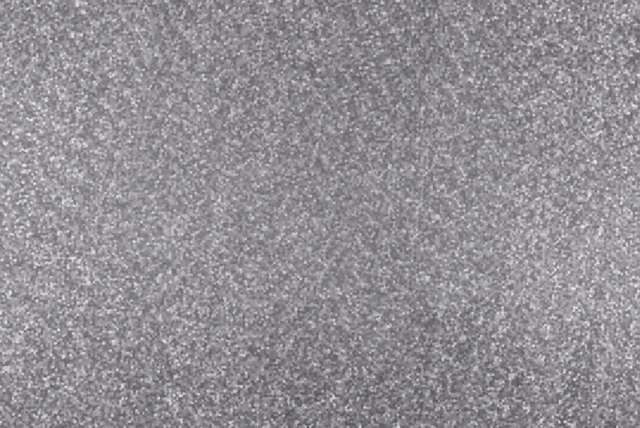
A Shadertoy shader for this texture:

```glsl
float hash(vec2 p) {
    return fract(sin(dot(p, vec2(12.9898, 78.233))) * 43758.5453);
}

float valueNoise(vec2 p) {
    vec2 i = floor(p), f = fract(p);
    f = f * f * (3.0 - 2.0 * f);
    return mix(mix(hash(i), hash(i + vec2(1, 0)), f.x),
               mix(hash(i + vec2(0, 1)), hash(i + vec2(1, 1)), f.x), f.y);
}

float glow(vec2 uv, vec2 centre, vec2 falloff) {
    vec2 d = (uv - centre) * falloff;
    return exp(-dot(d, d));
}

// Soft blend of jittered flakes: x is brightness, y is warmth
vec2 glitter(vec2 p) {
    vec2 cell = floor(p), sum = vec2(0.0);
    float total = 0.0;
    for (int y = -1; y <= 1; y++) {
        for (int x = -1; x <= 1; x++) {
            vec2 id = cell + vec2(x, y);
            vec2 jitter = vec2(hash(id + 17.3), hash(id + 41.7));
            vec2 d = id + 0.15 + 0.7 * jitter - p;
            float weight = exp(-4.0 * dot(d, d));
            float shine = hash(id);
            shine += 0.6 * pow(shine, 12.0);
            sum += weight * vec2(shine - 0.546, hash(id + 73.1) - 0.5);
            total += weight;
        }
    }
    return sum / total;
}

void mainImage(out vec4 fragColor, in vec2 fragCoord) {
    vec2 uv = fragCoord / iResolution.xy;
    vec2 p = fragCoord / iResolution.y;

    // Uneven light: bright sides, dim top centre and bottom
    float light = 0.565
        + 0.065 * glow(uv, vec2(0.0, 0.55), vec2(3.0, 2.0))
        + 0.085 * glow(uv, vec2(1.0, 0.35), vec2(4.0, 3.5))
        - 0.060 * glow(uv, vec2(0.65, 0.0), vec2(2.0, 4.0))
        - 0.025 * glow(uv, vec2(0.5, 0.9), vec2(4.0, 2.5));
    light += 0.03 * (valueNoise(p * 9.0) - 0.5) + 0.03 * (valueNoise(p * 28.0 + 5.0) - 0.5);

    // Flakes, crisper away from the centre
    vec2 flake = glitter(p * 180.0);
    float contrast = mix(0.25, 0.32, smoothstep(0.1, 0.6, length(uv - vec2(0.5, 0.6))));
    float tone = light + contrast * flake.x;

    vec3 silver = vec3(tone) + vec3(0.002, -0.008, 0.010);
    silver += flake.y * vec3(0.022, 0.0, -0.018);
    fragColor = vec4(clamp(silver, 0.0, 1.0), 1.0);
}
```
